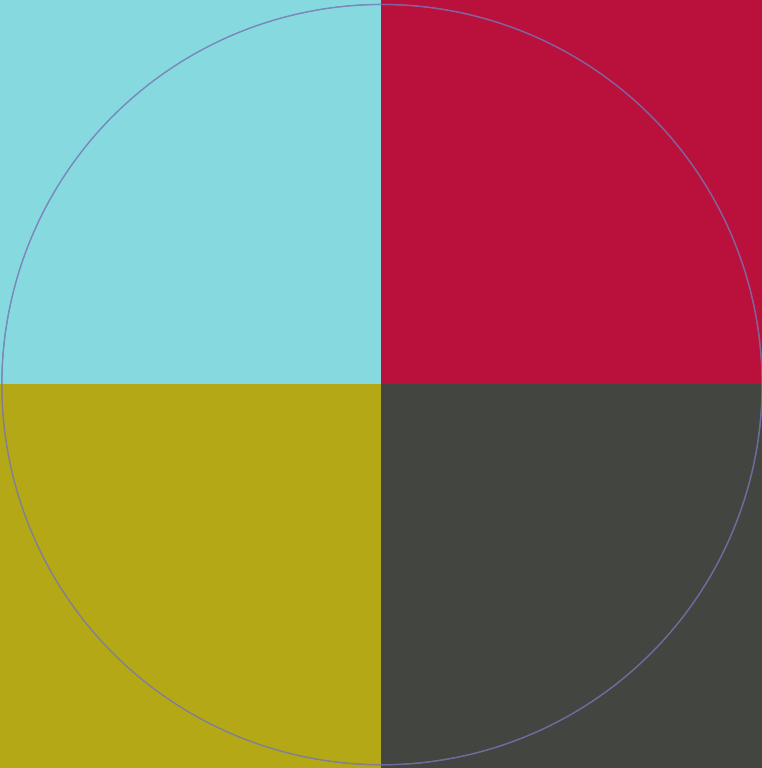
A WebGL 1 fragment shader for this background:

```glsl
precision highp float;
// Four flat colour quadrants with a thin circle outline spanning the canvas.

uniform vec2 u_resolution;

void main() {
    // Centred coordinates in units of canvas height
    float pixel = 1.0 / u_resolution.y;
    vec2 p = (gl_FragCoord.xy - 0.5 * u_resolution) * pixel;

    // Quadrants, blended over one pixel at the dividing lines
    vec2 side = clamp(p / pixel + 0.5, 0.0, 1.0);
    vec3 cyan = vec3(0.53, 0.85, 0.88);
    vec3 crimson = vec3(0.73, 0.063, 0.235);
    vec3 olive = vec3(0.706, 0.66, 0.09);
    vec3 charcoal = vec3(0.263, 0.27, 0.25);
    vec3 lower = mix(olive, charcoal, side.x);
    vec3 upper = mix(cyan, crimson, side.x);
    vec3 color = mix(lower, upper, side.y);

    // Hairline circle, slightly off centre so its right edge is clipped
    float ring = abs(length(p - vec2(0.0013, -0.0008)) - 0.495);
    float line = 1.0 - smoothstep(0.0004, 0.0004 + pixel, ring);
    color = mix(color, vec3(0.46, 0.46, 0.7), 0.8 * line);

    gl_FragColor = vec4(color, 1.0);
}
```
